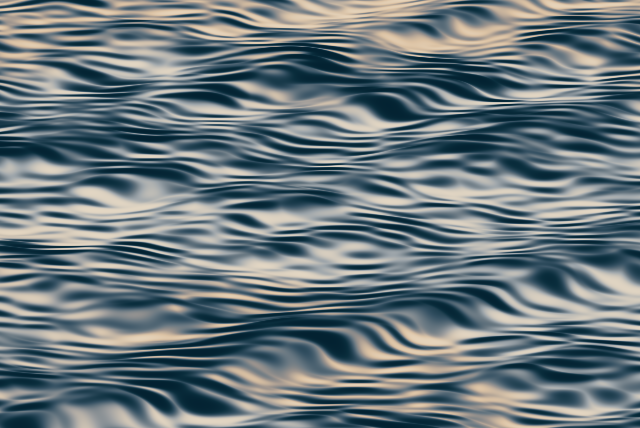
Write a WebGL 1 fragment shader that draws this texture.

```glsl
precision highp float;
// Rippled sea at dusk: dark troughs, slate slopes and thin cream crests.
// Layered random sines form swell, chop and ripples; each layer bends the
// finer ones, and the summed height is spread evenly over a colour ramp.

uniform vec2 u_resolution;

const float TAU = 6.28319;
const int WAVES = 18;

// Colours from trough to crest
const vec3 ABYSS  = vec3(0.01, 0.13, 0.19);
const vec3 DEEP   = vec3(0.04, 0.18, 0.24);
const vec3 SLATE  = vec3(0.21, 0.32, 0.39);
const vec3 STEEL  = vec3(0.41, 0.47, 0.51);
const vec3 SILVER = vec3(0.62, 0.65, 0.67);
const vec3 TAUPE  = vec3(0.63, 0.59, 0.56);
const vec3 CREAM  = vec3(0.82, 0.79, 0.74);
const vec3 PEACH  = vec3(0.86, 0.76, 0.64);
const vec3 GLINT  = vec3(0.93, 0.87, 0.78);

// Lowest and highest vertical frequency, in cycles per canvas height
const vec2 SWELL_BAND  = vec2(1.6, 5.0);
const vec2 CHOP_BAND   = vec2(6.0, 13.0);
const vec2 CREST_BAND  = vec2(11.0, 24.0);
const vec2 RIPPLE_BAND = vec2(24.0, 46.0);

// Share of each layer in the height: swell, chop, crest, ripple
const vec4 WEIGHTS = vec4(0.45, 0.45, 0.75, 0.65);
const float SWELL_BEND = 0.018;
const float CHOP_BEND = 0.005;
const float CREST_SOFTNESS = 0.03;
const float LEAN = 0.06;           // crests fall slightly to the right
const float PERSPECTIVE = 0.25;    // waves shrink towards the top
const float GLOW = 0.3;            // broad bands of reflected sky
const float GLOW_PERIOD = 0.55;
const float GLOW_CENTRE = 0.42;

float rand(float n) {
  return fract(sin(n * 12.9898) * 43758.5);
}

// Sum of sines with random direction and phase, scaled to unit variance
float waves(vec2 p, vec2 band, float spread, float seed) {
  float sum = 0.0;
  for (int i = 0; i < WAVES; i++) {
    float n = seed + float(i) * 3.0;
    float position = (float(i) + rand(n)) / float(WAVES);
    float frequency = band.x * pow(band.y / band.x, position);
    float slant = LEAN + spread * (2.0 * rand(n + 1.0) - 1.0);
    sum += sin(TAU * (frequency * (p.y + slant * p.x) + rand(n + 2.0)));
  }
  return sum * sqrt(2.0 / float(WAVES));
}

// Bright threads along the zero lines of a wave field, unit variance
float threads(float field) {
  return (0.83 - sqrt(field * field + CREST_SOFTNESS)) / 0.58;
}

float rise(float from, float to, float x) {
  return clamp((x - from) / (to - from), 0.0, 1.0);
}

// Stops sit at the middle of each colour's share of the area
vec3 seaColour(float level, float warmth) {
  vec3 c = mix(ABYSS, DEEP, rise(0.0, 0.10, level));
  c = mix(c, SLATE, rise(0.10, 0.31, level));
  c = mix(c, STEEL, rise(0.31, 0.53, level));
  c = mix(c, mix(SILVER, TAUPE, warmth), rise(0.53, 0.74, level));
  c = mix(c, mix(CREAM, PEACH, warmth), rise(0.74, 0.92, level));
  return mix(c, GLINT, 0.7 * rise(0.92, 1.0, level));
}

void main() {
  vec2 uv = gl_FragCoord.xy / u_resolution.y;
  float aspect = u_resolution.x / u_resolution.y;

  // Mild perspective
  vec2 p = vec2((uv.x - 0.5 * aspect) * (1.0 + PERSPECTIVE * uv.y),
                uv.y * (1.0 + PERSPECTIVE * uv.y));

  // Coarse layers bend the finer ones
  float swell = waves(p, SWELL_BAND, 0.5, 11.0);
  p.y += SWELL_BEND * swell;
  float chop = waves(p, CHOP_BAND, 0.32, 97.0);
  p.y += CHOP_BEND * chop;
  float crest = threads(waves(p, CREST_BAND, 0.24, 211.0));
  float ripple = waves(p, RIPPLE_BAND, 0.2, 331.0);

  // Height with unit variance, then a logistic curve to an even spread
  float glow = GLOW * cos(TAU * (uv.y - GLOW_CENTRE) / GLOW_PERIOD);
  float height = dot(WEIGHTS, vec4(swell, chop, crest, ripple)) + glow;
  height /= sqrt(dot(WEIGHTS, WEIGHTS) + 0.5 * GLOW * GLOW);
  float level = 1.0 / (1.0 + exp(-1.7 * height));

  // Sunset tint in patches, stronger near the top
  float tint = waves(uv, vec2(0.6, 2.5), 0.7, 457.0);
  float warmth = smoothstep(-0.4, 1.6, tint + 1.2 * (uv.y - 0.5));

  gl_FragColor = vec4(seaColour(level, warmth), 1.0);
}
```
